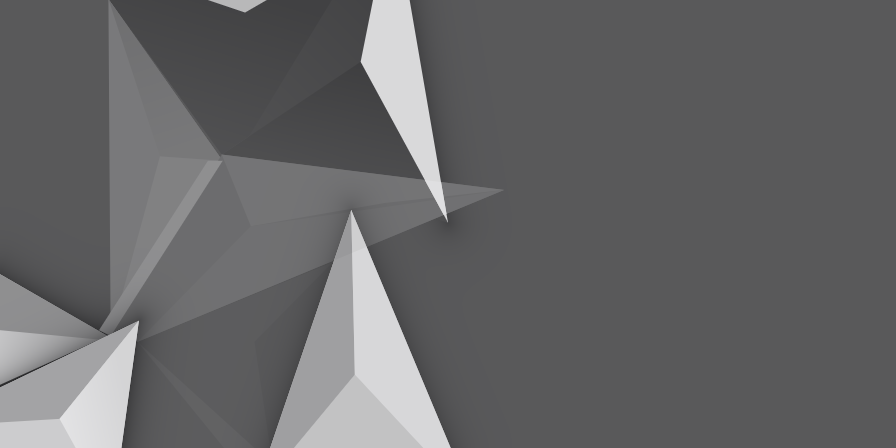
This background is drawn by a Shadertoy shader. Its source:

```glsl
// Grey low-poly background: faceted pyramids, a spear and a pale blade on a flat field.
// Each facet is a polygon distance field filled with a grey ramp; soft shadows
// fall off with the distance from a silhouette. Units are canvas heights.

const float FIELD = 0.348;
const float COOL_TINT = 0.006;
const float SHADOW_WIDTH = 0.032;
const float BLADE_SHADOW = 0.24;
const float PEAK_SHADOW = 0.20;
const float WEDGE_SHADOW = 0.30;
const float CORNER_SHADOW = 0.34;

// Shared vertices
const vec2 HUB = vec2(0.495, 0.655);
const vec2 SAIL_TOP = vec2(0.242, 1.002);
const vec2 SAIL_SIDE = vec2(0.497, 0.641);
const vec2 SAIL_FOOT = vec2(0.247, 0.250);
const vec2 SAIL_RIDGE = vec2(0.357, 0.651);
const vec2 SPEAR_TIP = vec2(1.125, 0.576);
const vec2 SPEAR_FOOT = vec2(0.307, 0.237);
const vec2 SPEAR_RIDGE = vec2(0.560, 0.495);
const vec2 BLADE_LEFT = vec2(0.833, 1.002);
const vec2 BLADE_RIGHT = vec2(0.914, 1.002);
const vec2 BLADE_TIP = vec2(1.000, 0.503);
const vec2 BLADE_ELBOW = vec2(0.805, 0.862);
const vec2 PEAK_TOP = vec2(0.784, 0.531);
const vec2 PEAK_LEFT = vec2(0.603, 0.0);
const vec2 PEAK_RIGHT = vec2(1.006, 0.0);
const vec2 PEAK_RIDGE = vec2(0.792, 0.164);
const vec2 CORNER_TOP = vec2(0.310, 0.284);
const vec2 CORNER_LEFT = vec2(0.0, 0.135);
const vec2 CORNER_RIGHT = vec2(0.271, 0.0);
const vec2 CORNER_RIDGE = vec2(0.133, 0.065);
const vec2 WEDGE_TOP = vec2(0.0, 0.388);
const vec2 WEDGE_TIP = vec2(0.240, 0.250);
const vec2 WEDGE_LOW = vec2(0.0, 0.141);

// Adds one polygon edge: x keeps the squared distance, y the inside sign
void edge(vec2 p, vec2 a, vec2 b, inout vec2 state) {
    vec2 e = b - a, w = p - a;
    vec2 r = w - e * clamp(dot(w, e) / max(dot(e, e), 1e-9), 0.0, 1.0);
    state.x = min(state.x, dot(r, r));
    bvec3 side = bvec3(p.y >= a.y, p.y < b.y, e.x * w.y > e.y * w.x);
    if (all(side) || all(not(side))) state.y = -state.y;
}

float quad(vec2 p, vec2 a, vec2 b, vec2 c, vec2 d) {
    vec2 state = vec2(1e3, 1.0);
    edge(p, a, b, state);
    edge(p, b, c, state);
    edge(p, c, d, state);
    edge(p, d, a, state);
    return state.y * sqrt(state.x);
}

float tri(vec2 p, vec2 a, vec2 b, vec2 c) { return quad(p, a, b, c, c); }

// Position along the line from a to b, clamped to 0..1
float ramp(vec2 p, vec2 a, vec2 b) {
    return clamp(dot(p - a, b - a) / dot(b - a, b - a), 0.0, 1.0);
}

void fill(inout float grey, float dist, float value) {
    grey = mix(grey, value, clamp(0.5 - dist * iResolution.y, 0.0, 1.0));
}

void shadow(inout float grey, float dist, float strength) {
    grey *= 1.0 - strength * exp(-max(dist, 0.0) / SHADOW_WIDTH);
}

void mainImage(out vec4 fragColor, in vec2 fragCoord) {
    vec2 p = fragCoord / iResolution.y;
    float grey = FIELD;

    float spear = quad(p, HUB, SPEAR_TIP, SPEAR_FOOT, SAIL_FOOT);
    float blade = quad(p, BLADE_LEFT, BLADE_RIGHT, BLADE_TIP, BLADE_ELBOW);
    float peak = tri(p, PEAK_TOP, PEAK_LEFT, PEAK_RIGHT);
    float corner = quad(p, CORNER_TOP, CORNER_LEFT, vec2(0.0), CORNER_RIGHT);
    float wedge = tri(p, WEDGE_TOP, WEDGE_TIP, WEDGE_LOW);
    shadow(grey, blade, BLADE_SHADOW);
    shadow(grey, wedge, WEDGE_SHADOW);

    // Dark hollow between sail and blade
    fill(grey, quad(p, SAIL_TOP, BLADE_LEFT, BLADE_ELBOW, HUB),
         mix(0.255, 0.315, ramp(p, vec2(0.62, 1.0), vec2(0.52, 0.66))));
    fill(grey, quad(p, vec2(0.742, 1.002), BLADE_LEFT, BLADE_ELBOW, vec2(0.534, 0.660)),
         mix(0.325, 0.265, ramp(p, HUB, BLADE_LEFT)));
    fill(grey, tri(p, BLADE_ELBOW, BLADE_TIP, HUB),
         mix(0.245, 0.305, ramp(p, BLADE_ELBOW, vec2(0.75, 0.62))));
    fill(grey, tri(p, vec2(0.458, 1.002), vec2(0.599, 1.002), vec2(0.547, 0.972)), 0.72);

    // Faint folds under the spear
    fill(grey, quad(p, SPEAR_FOOT, vec2(0.742, 0.414), PEAK_LEFT, CORNER_RIGHT), 0.362);
    fill(grey, tri(p, vec2(0.742, 0.414), vec2(0.568, 0.237), PEAK_LEFT), 0.348);
    fill(grey, tri(p, SPEAR_FOOT, vec2(0.568, 0.0), vec2(0.500, 0.0)), 0.385);

    // Sail
    fill(grey, tri(p, SAIL_TOP, SAIL_SIDE, SAIL_FOOT), 0.475);
    fill(grey, tri(p, SAIL_TOP, SAIL_SIDE, SAIL_RIDGE), mix(0.43, 0.47, ramp(p, SAIL_TOP, SAIL_RIDGE)));
    fill(grey, tri(p, SAIL_RIDGE, SAIL_SIDE, SAIL_FOOT), 0.505);

    // Spear and the bright strip where it meets the sail
    fill(grey, spear, 0.425);
    fill(grey, quad(p, HUB, SPEAR_TIP, vec2(0.859, 0.547), SPEAR_RIDGE), 0.455);
    fill(grey, tri(p, SPEAR_RIDGE, SPEAR_TIP, SPEAR_FOOT), 0.44);
    fill(grey, quad(p, SAIL_SIDE, SAIL_FOOT, vec2(0.221, 0.263), vec2(0.464, 0.641)), 0.56);

    // Blade, paler where the spear crosses it
    fill(grey, blade, 0.85);
    fill(grey, max(blade, spear), 0.875);

    // Right peak
    shadow(grey, peak, PEAK_SHADOW);
    fill(grey, peak, 0.76);
    fill(grey, quad(p, PEAK_TOP, PEAK_LEFT, vec2(0.656, 0.0), PEAK_RIDGE), 0.625);
    fill(grey, quad(p, PEAK_TOP, PEAK_RIGHT, vec2(0.945, 0.0), PEAK_RIDGE), 0.845);
    fill(grey, max(peak, spear), grey * 0.96);

    // Left wedge, shaded by the corner pyramid in front
    fill(grey, wedge, mix(0.78, 0.62, ramp(p, vec2(0.0, 0.22), WEDGE_TIP)));
    fill(grey, quad(p, WEDGE_TOP, WEDGE_TIP, vec2(0.221, 0.242), vec2(0.0, 0.263)), 0.56);
    shadow(grey, corner, CORNER_SHADOW);
    fill(grey, corner, 0.80);
    fill(grey, quad(p, CORNER_TOP, CORNER_LEFT, vec2(0.0, 0.057), CORNER_RIDGE), 0.64);
    fill(grey, quad(p, CORNER_TOP, CORNER_RIGHT, vec2(0.169, 0.0), CORNER_RIDGE),
         mix(0.89, 0.83, ramp(p, CORNER_RIDGE, vec2(0.29, 0.10))));

    fragColor = vec4(vec3(grey) + vec3(0.0, 0.0, COOL_TINT), 1.0);
}
```
